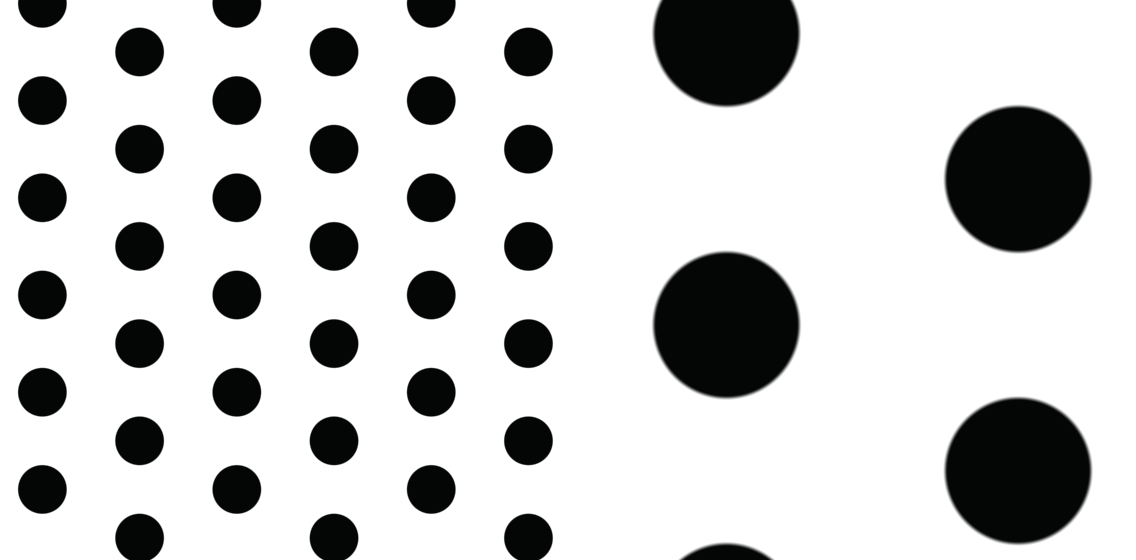
Left, the full canvas; right, a detail of the centre.
A Shadertoy shader for this pattern:

```glsl
// Staggered columns of solid black polka dots on plain white.

const float PITCH       = 0.1736;                // spacing of columns and of dots within one
const vec2  FIRST_DOT   = vec2(0.0757, 0.1260);  // centre of a dot in the first column
const float STAGGER     = 0.5;                   // shift of odd columns, in pitches
const float DOT_RADIUS  = 0.0434;
const float EDGE_SOFT   = 0.0016;                // half width of the soft rim
const vec3  PAPER_COLOR = vec3(1.0);
const vec3  DOT_COLOR   = vec3(0.016, 0.024, 0.020);

// Signed distance to the dot in the nearest cell of the staggered grid
float dotDistance(vec2 p) {
    vec2 cell = (p - FIRST_DOT) / PITCH;
    float column = floor(cell.x + 0.5);
    cell.y += STAGGER * mod(column, 2.0);
    vec2 local = fract(cell + 0.5) - 0.5;
    return length(local) * PITCH - DOT_RADIUS;
}

void mainImage(out vec4 fragColor, in vec2 fragCoord) {
    vec2 p = fragCoord / iResolution.y;
    float soft = max(EDGE_SOFT, 0.75 / iResolution.y);
    float ink = 1.0 - smoothstep(-soft, soft, dotDistance(p));
    fragColor = vec4(mix(PAPER_COLOR, DOT_COLOR, ink), 1.0);
}
```
